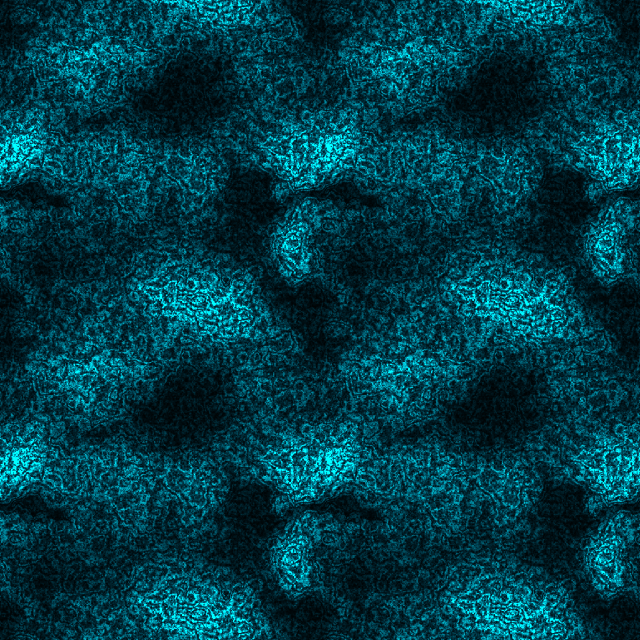
This texture is drawn by a WebGL 1 fragment shader. Its source:

```glsl
precision highp float;
uniform vec2 u_resolution;

float hash(vec2 p) {
  vec3 q = fract(p.xyx * vec3(0.1031, 0.1030, 0.0973));
  q += dot(q, q.yzx + 33.33);
  return fract((q.x + q.y) * q.z);
}

// Value noise that wraps after n cells, so each tile joins its neighbours
float tileNoise(vec2 p, float n, float seed) {
  vec2 cell = floor(p * n);
  vec2 f = fract(p * n);
  f = f * f * (3.0 - 2.0 * f);
  vec2 a = mod(cell, n) + seed;
  vec2 b = mod(cell + 1.0, n) + seed;
  return mix(mix(hash(a), hash(vec2(b.x, a.y)), f.x),
             mix(hash(vec2(a.x, b.y)), hash(b), f.x), f.y);
}

float tileFbm(vec2 p, float n, float seed) {
  float sum = 0.0;
  float amplitude = 0.533;
  for (int i = 0; i < 4; i++) {
    sum += amplitude * tileNoise(p, n, seed);
    n *= 2.0;
    seed += 17.0;
    amplitude *= 0.5;
  }
  return sum;
}

// Soft elliptical patch, wrapped around the tile
float patchGlow(vec2 p, vec2 center, vec2 radius) {
  vec2 d = (fract(p - center + 0.5) - 0.5) / radius;
  return exp(-dot(d, d));
}

// Broad light and dark areas of one tile
float brightness(vec2 p) {
  float level = 0.27 + 0.6 * (tileFbm(p, 6.0, 41.0) - 0.5);
  level += 0.62 * patchGlow(p, vec2(0.01, 0.48), vec2(0.14, 0.13));
  level += 0.45 * patchGlow(p, vec2(0.66, 0.94), vec2(0.18, 0.13));
  level += 0.50 * patchGlow(p, vec2(0.95, 0.77), vec2(0.06, 0.08));
  level += 0.24 * patchGlow(p, vec2(0.55, 0.59), vec2(0.16, 0.13));
  level += 0.15 * patchGlow(p, vec2(0.27, 0.24), vec2(0.13));
  level -= 0.26 * patchGlow(p, vec2(0.61, 0.29), vec2(0.13, 0.11));
  level -= 0.22 * patchGlow(p, vec2(0.78, 0.60), vec2(0.08, 0.12));
  level -= 0.25 * patchGlow(p, vec2(0.93, 0.92), vec2(0.10, 0.05));
  level -= 0.45 * patchGlow(p, vec2(0.06, 0.645), vec2(0.14, 0.025));
  level -= 0.20 * patchGlow(p, vec2(0.28, 0.41), vec2(0.08, 0.05));
  return level;
}

void main() {
  vec2 uv = gl_FragCoord.xy / u_resolution;
  vec2 p = vec2(uv.x, 1.0 - uv.y) * 2.043;

  // Ragged, liquid distortion
  vec2 warp = vec2(tileFbm(p, 9.0, 3.0), tileFbm(p, 9.0, 131.0)) - 0.5;
  float level = brightness(p + 0.16 * warp);

  // Dark ripples follow the brightness contours, broken up by fine noise
  float fine = tileFbm(p + 0.03 * warp, 22.0, 211.0);
  float ripple = 0.5 + 0.5 * sin(34.0 * level + 26.0 * fine);

  // Sandy grain
  float grain = smoothstep(0.1, 0.9, tileNoise(p, 190.0, 7.0));
  float speck = hash(mod(floor(p * 250.0), 250.0) + 57.0);
  float sand = mix(grain, speck, 0.45);

  float relief = 0.12 + 0.55 * ripple + 0.6 * sand + 1.1 * ripple * (sand - 0.3);
  float tone = clamp(max(level, 0.11) * max(relief, 0.0), 0.02, 1.1);

  // Black through teal to cyan
  gl_FragColor = vec4(min(vec3(0.0, tone * (0.74 + 0.2 * tone), tone), 1.0), 1.0);
}
```
